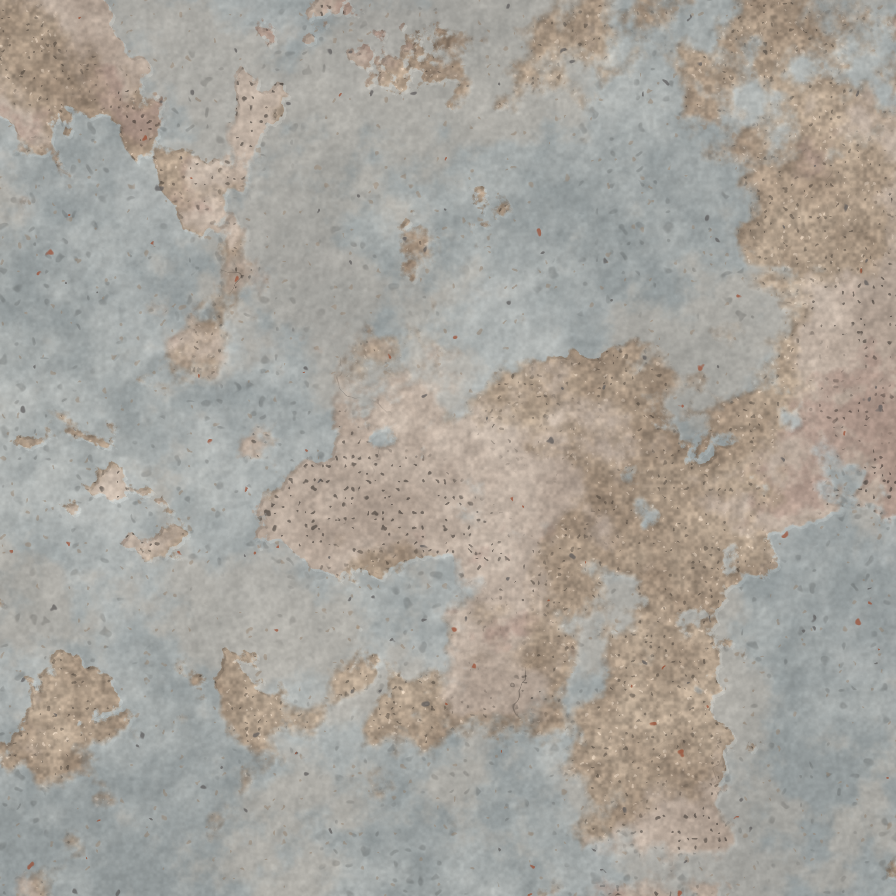
Give the GLSL for this texture, as a WebGL 2 fragment shader.

```glsl
#version 300 es
precision highp float;

uniform vec2 u_resolution;
out vec4 fragColor;

#define PATCH_SCALE 4.2
#define PAINT_LEVEL 0.495
#define SAND_LEVEL 0.515
#define WARP_AMOUNT 0.13
#define GRAIN_SCALE 260.0
#define GRAIN_CONTRAST 0.11
#define RELIEF_STRENGTH 0.20
#define CRACK_WIDTH 0.0045

const vec3 PAINT_DARK = vec3(0.575, 0.605, 0.610);
const vec3 PAINT_LIGHT = vec3(0.710, 0.728, 0.722);
const vec3 PLASTER_DARK = vec3(0.675, 0.615, 0.565);
const vec3 PLASTER_LIGHT = vec3(0.785, 0.728, 0.675);
const vec3 SAND_DARK = vec3(0.575, 0.505, 0.435);
const vec3 SAND_LIGHT = vec3(0.710, 0.640, 0.560);

vec2 hash2(vec2 cell) {
    uvec2 v = uvec2(ivec2(cell)) * 1664525u + 1013904223u;
    v.x += v.y * 1664525u;
    v.y += v.x * 1664525u;
    v ^= v >> 16u;
    v.x += v.y * 1664525u;
    v.y += v.x * 1664525u;
    v ^= v >> 16u;
    return vec2(v & 65535u) / 65535.0;
}

float noise(vec2 p) {
    vec2 i = floor(p), f = p - i;
    f = f * f * f * (f * (f * 6.0 - 15.0) + 10.0);
    float low = mix(hash2(i).x, hash2(i + vec2(1, 0)).x, f.x);
    float high = mix(hash2(i + vec2(0, 1)).x, hash2(i + vec2(1, 1)).x, f.x);
    return mix(low, high, f.y);
}

float fbm(vec2 p) {
    const mat2 turn = mat2(1.62, 1.22, -1.22, 1.62);
    float sum = 0.0, amplitude = 0.5;
    for (int k = 0; k < 6; k++) {
        sum += amplitude * noise(p);
        p = turn * p + 13.7;
        amplitude *= 0.53;
    }
    return sum / 1.04;
}

vec2 warped(vec2 p) {
    return p + WARP_AMOUNT * (vec2(fbm(p * 5.0), fbm(p * 5.0 + 17.0)) - 0.5);
}

// Signed level of the paint skin: positive where it still covers the wall
float paintLevel(vec2 p) {
    float chips = fbm(p * 26.0 + 5.0) - 0.5;
    return fbm(warped(p) * PATCH_SCALE + 2.0) + 0.24 * chips - PAINT_LEVEL;
}

// One jittered, slightly ragged dot per occupied cell
float specks(vec2 p, float scale, float density) {
    p = p * scale + 0.5 * vec2(noise(p * scale * 1.7), noise(p * scale * 1.7 + 31.0));
    vec2 cell = floor(p);
    vec2 centre = 0.35 + 0.3 * hash2(cell);
    vec2 traits = hash2(cell + 91.0);
    float radius = mix(0.12, 0.32, traits.y * traits.y);
    float dist = length(p - cell - centre);
    return step(traits.x, density) * (1.0 - smoothstep(radius * 0.5, radius + 0.08, dist));
}

void main() {
    vec2 p = gl_FragCoord.xy / u_resolution.y;
    vec2 toLight = vec2(-0.7, 0.7);

    // Layer coverage
    float level = paintLevel(p);
    float levelLit = paintLevel(p + 0.004 * toLight);
    float softness = mix(0.008, 0.055, smoothstep(0.42, 0.62, fbm(p * 3.0 + 60.0)));
    float paint = smoothstep(-softness, softness, level);
    float paintLit = smoothstep(-softness, softness, levelLit);
    float sandField = fbm(warped(p + 7.0) * 3.6) + 0.3 * (fbm(p * 22.0 + 9.0) - 0.5);
    sandField += 0.07 * exp(-abs(level) * 28.0);
    float sand = smoothstep(-0.07, 0.07, sandField - SAND_LEVEL);

    // Shared tone variation
    float mottle = fbm(p * 9.0 + 23.0);
    float blotch = fbm(p * 34.0 + 71.0);
    float tone = clamp(0.5 + 1.8 * (mottle - 0.5) + 1.1 * (blotch - 0.5), 0.0, 1.0);
    float grain = noise(p * GRAIN_SCALE) + noise(p * GRAIN_SCALE * 0.53 + 40.0) - 1.0;

    // Bare plaster with rusty stains, cracks and pits
    vec3 plaster = mix(PLASTER_DARK, PLASTER_LIGHT, tone);
    float stain = smoothstep(0.56, 0.70, fbm(p * 6.0 + 83.0) + 0.4 * (blotch - 0.5));
    plaster = mix(plaster, vec3(0.60, 0.49, 0.45), 0.5 * stain);
    float crackLine = abs(fbm(p * 4.0 + 51.0) - 0.5);
    float crackZone = smoothstep(0.50, 0.60, fbm(p * 5.0 + 37.0));
    plaster *= 1.0 - 0.22 * crackZone * (1.0 - smoothstep(0.0, CRACK_WIDTH, crackLine));
    float pitZone = smoothstep(0.40, 0.62, fbm(p * 7.0 + 11.0));
    plaster *= 1.0 - 0.38 * pitZone * specks(p, 115.0, 0.38);

    // Loose sand with pale and dark grains
    vec3 sandColor = mix(SAND_DARK, SAND_LIGHT, tone) * (1.0 + 0.10 * grain);
    sandColor += 0.13 * specks(p + 3.0, 150.0, 0.16);
    sandColor *= 1.0 - 0.30 * specks(p + 5.0, 135.0, 0.20);

    // Weathered paint, dusted with sand and dented
    vec3 paintColor = mix(PAINT_DARK, PAINT_LIGHT, tone);
    float dust = smoothstep(0.48, 0.66, fbm(p * 6.5 + 29.0) + 0.3 * (blotch - 0.5));
    paintColor = mix(paintColor, vec3(0.69, 0.66, 0.62), 0.5 * dust);
    paintColor *= 1.0 - 0.14 * pitZone * specks(p + 8.0, 62.0, 0.28);
    paintColor = mix(paintColor, SAND_DARK, 0.5 * specks(p + 2.0, 105.0, 0.10));

    // Stack the layers, then light the paint rims and the rough surface
    vec3 color = mix(mix(plaster, sandColor, 0.88 * sand), paintColor, 0.95 * paint);
    color *= 1.0 + 0.13 * clamp(paint - paintLit, -1.0, 0.6);
    float bumps = fbm(p * 55.0) - fbm(p * 55.0 + 0.25 * toLight);
    color *= 1.0 + RELIEF_STRENGTH * bumps * mix(1.3, 0.9, paint);
    color *= 1.0 + GRAIN_CONTRAST * grain * mix(0.9, 0.5, paint);

    // Sparse dark stones and brick chips
    color = mix(color, vec3(0.36, 0.35, 0.35), 0.7 * specks(p + 4.0, 85.0, 0.012));
    color = mix(color, vec3(0.60, 0.30, 0.20), 0.7 * specks(p + 6.0, 95.0, 0.006));

    fragColor = vec4(color, 1.0);
}
```
